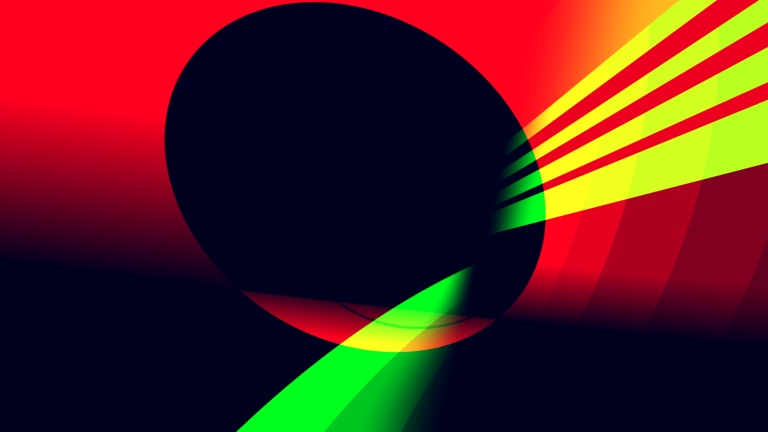
Reproduce this background procedurally as a Shadertoy shader.

```glsl
// A dark tilted ellipse over a red sky, crossed by two green light beams.
// Red flips where the ellipse crosses the horizon; green is added on its own,
// so overlaps turn yellow. Every shape is a signed distance, positive inside.

const float NAVY_BLUE = 0.12;
const vec2 FAN_PIVOT = vec2(0.8125, 0.375);

// Antialiased coverage of a signed distance.
float cover(float d) {
    float w = 0.8 / iResolution.y;
    return smoothstep(-w, w, d);
}

// Approximate distance inside the tilted ellipse.
float ellipseDist(vec2 p) {
    vec2 d = p - vec2(0.822, 0.590);
    float q = 5.394 * d.x * d.x + 2.536 * d.x * d.y + 6.392 * d.y * d.y;
    return (1.0 - sqrt(q)) * 0.41;
}

// Height above the gently curved horizon.
float horizonDist(vec2 p) {
    return p.y - (0.396 - 0.128 * p.x + 0.0086 * p.x * p.x);
}

// Distance above a ray of given slope leaving the pivot.
float aboveRay(vec2 p, float slope) {
    vec2 d = p - FAN_PIVOT;
    return (d.y - slope * d.x) / sqrt(1.0 + slope * slope);
}

// Coverage below a parabola that drops away to the left.
float belowCurve(vec2 p, float top, float slope, float bend) {
    float d = 1.09 - p.x;
    return cover((top - slope * d - bend * d * d - p.y) * 0.75);
}

// Stepped dimming across nested arcs on the right.
float arcBands(vec2 p) {
    float q = 0.5833 - p.y;
    float u = p.x + 0.25 * q + 0.389 * q * q;
    float level = 1.0;
    level -= 0.10 * cover(u - 1.368);
    level -= 0.22 * cover(u - 1.463);
    level -= 0.18 * cover(u - 1.625);
    level -= 0.12 * cover(u - 1.817);
    return level;
}

// Narrow dark gaps that split the fan into stripes.
float fanGaps(vec2 p) {
    float gaps = 0.0;
    for (int i = 0; i < 3; i++) {
        float k = float(i);
        float center = 0.4295 + 0.135 * k;
        float halfWidth = 0.021 + 0.0085 * k;
        gaps += cover(aboveRay(p, center - halfWidth))
              - cover(aboveRay(p, center + halfWidth));
    }
    return gaps;
}

// Green of the upper fan: bright stripes, then a soft glow above them.
float fanLight(vec2 p, float side, float gaps) {
    float lower = cover(aboveRay(p, 0.257));
    float upper = cover(aboveRay(p, 0.822));
    float stripes = (lower - upper) * (1.0 - gaps) * smoothstep(0.0, 0.11, side);
    float glow = upper * 0.72 * smoothstep(0.0, 0.32, side);
    glow *= 1.0 - 0.65 * cover(aboveRay(p, 1.29));
    return stripes + glow;
}

// Green of the lower beam, darkened by two inner layers.
float lowerBeam(vec2 p, float side) {
    float beam = belowCurve(p, 0.384, 0.46, 0.4536);
    beam *= 1.0 - 0.22 * belowCurve(p, 0.317, 0.66, 0.8);
    beam *= 1.0 - 0.35 * belowCurve(p, 0.245, 1.2, 1.9);
    float reach = mix(0.22, 0.07, smoothstep(0.0, 0.38, p.y));
    return beam * smoothstep(0.0, reach, -side);
}

void mainImage(out vec4 fragColor, in vec2 fragCoord) {
    vec2 p = fragCoord / iResolution.y;
    p.x *= 1.77778 * iResolution.y / iResolution.x;

    // Signed offset from the slanted line where both beams fade out
    float side = p.x - (1.034 + 0.19 * p.y);
    float inside = cover(ellipseDist(p));
    float height = horizonDist(p);
    float sky = cover(height);

    // Red sky, dimmed by arcs below and inside the fan
    float gaps = fanGaps(p);
    float inFan = cover(aboveRay(p, 0.257));
    float fade = mix(0.38, 0.14, smoothstep(0.4, 1.3, p.x));
    float bands = mix(arcBands(p), 1.0, inFan * 0.45);
    bands = mix(bands, 0.93, gaps);
    bands = mix(bands, 1.0, cover(aboveRay(p, 0.822)));
    float skyRed = clamp(height / fade, 0.0, 1.0) * bands;

    // Red crescent under the horizon, with a thin dark arc
    float crescent = clamp((0.02 - height) / 0.105, 0.0, 1.0);
    float ring = abs(length(p - vec2(0.968, 0.560)) - 0.319);
    crescent *= 1.0 - 0.7 * cover(0.003 - ring);

    float red = skyRed * sky * (1.0 - inside) + crescent * (1.0 - sky) * inside;
    float green = fanLight(p, side, gaps) + lowerBeam(p, side);
    fragColor = vec4(red, green, NAVY_BLUE, 1.0);
}
```
